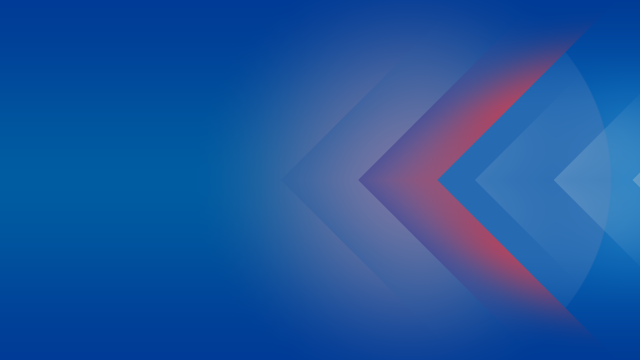
Reproduce this background procedurally as a WebGL 1 fragment shader.

```glsl
precision highp float;
// Blue backdrop with a soft round glow, crossed by left-pointing chevrons.
// Each chevron is a signed horizontal distance to a 45 degree wedge; its tint
// fades away from the edge, and a red band glows beside the middle wedge.

uniform vec2 u_resolution;

// Lengths are in canvas heights, with y measured from the middle line.
const vec2 GLOW_CENTER = vec2(1.134, 0.0);
const float GLOW_RADIUS = 0.563;
const float TIP_OUTER = 0.780;
const float TIP_MIDDLE = 0.995;
const float TIP_RED = 1.215;
const float TIP_PALE = 1.319;
const float TIP_SPACING = 0.219;

const vec3 DEEP_BLUE = vec3(0.0, 0.235, 0.59);
const vec3 TEAL_BLUE = vec3(0.0, 0.36, 0.63);
const vec3 BRIGHT_BLUE = vec3(0.02, 0.37, 0.69);
const vec3 SKY_BLUE = vec3(0.14, 0.50, 0.76);
const vec3 GLOW_GRAY = vec3(0.50, 0.47, 0.64);
const vec3 DISC_BLUE = vec3(0.28, 0.46, 0.70);
const vec3 SLATE = vec3(0.17, 0.37, 0.63);
const vec3 INDIGO = vec3(0.24, 0.25, 0.56);
const vec3 RED = vec3(0.69, 0.27, 0.38);
const vec3 PALE = vec3(0.50, 0.67, 0.81);

// Horizontal distance into a wedge whose tip lies on the middle line.
float wedge(vec2 p, float tip) {
  return p.x - abs(p.y) - tip;
}

// Smoothed coverage of the inside of a wedge.
float cover(float d) {
  float pixel = 1.0 / u_resolution.y;
  return smoothstep(-pixel, pixel, d);
}

// Tint that is strongest at the wedge edge and fades inward.
float edgeTint(float d, float width) {
  return cover(d) * exp(-max(d, 0.0) / width);
}

void main() {
  vec2 p = gl_FragCoord.xy / u_resolution.y - vec2(0.0, 0.5);
  float height = abs(p.y);
  float middle = 1.0 - smoothstep(0.0, 0.52, height);
  float verticalFade = 1.0 - smoothstep(0.17, 0.48, height);
  float radius = length(p - GLOW_CENTER) / GLOW_RADIUS;

  // Backdrop and round glow.
  vec3 color = mix(DEEP_BLUE, TEAL_BLUE, middle);
  float glow = 1.0 - smoothstep(0.05, 1.08, radius);
  color = mix(color, GLOW_GRAY, 0.95 * glow);

  // Two shaded chevrons on the left.
  float outer = wedge(p, TIP_OUTER);
  float inner = wedge(p, TIP_MIDDLE);
  float red = wedge(p, TIP_RED);
  color = mix(color, SLATE, 0.50 * edgeTint(outer, 0.12) * verticalFade);
  color = mix(color, INDIGO, 0.62 * edgeTint(inner, 0.20) * verticalFade);

  // Red band growing toward the third chevron, weaker around its tip.
  float band = smoothstep(TIP_MIDDLE - TIP_RED - 0.02, 0.02, red);
  float tipWeight = mix(0.62, 1.0, smoothstep(0.0, 0.22, height));
  color = mix(color, RED, band * tipWeight * verticalFade * cover(inner));

  // Blue field inside the third chevron, brighter at the right.
  vec3 field = mix(DEEP_BLUE, BRIGHT_BLUE, 1.0 - smoothstep(0.18, 0.52, height));
  float sky = smoothstep(1.50, 1.76, p.x) * (1.0 - smoothstep(0.0, 0.36, height));
  field = mix(field, SKY_BLUE, 0.9 * sky);

  // Disc with a crisp rim, seen through the field.
  float disc = cover((1.0 - radius) * GLOW_RADIUS);
  field = mix(field, DISC_BLUE, 0.50 * disc * verticalFade);

  // Pale chevrons, each one stronger than the last.
  for (int i = 0; i < 3; i++) {
    float order = float(i);
    float d = wedge(p, TIP_PALE + TIP_SPACING * order);
    float fade = 1.0 - smoothstep(0.02, 0.30, height);
    float strength = 0.24 + 0.18 * order;
    field = mix(field, PALE, strength * edgeTint(d, 0.22) * fade);
  }

  color = mix(color, field, cover(red));
  gl_FragColor = vec4(color, 1.0);
}
```
